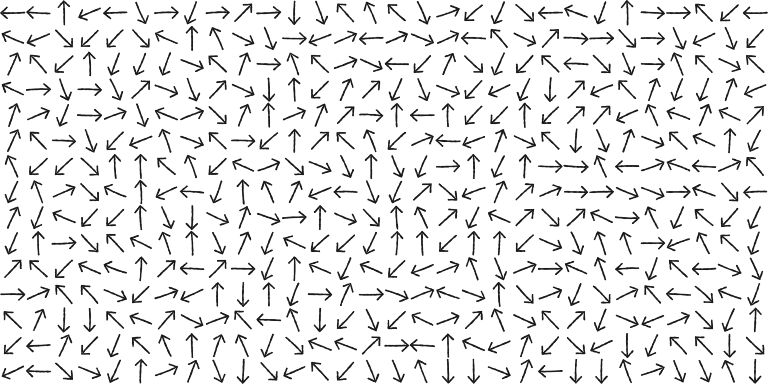
This pattern is drawn by a Shadertoy shader. Its source:

```glsl
float hash(vec2 p) {
    return fract(sin(dot(p, vec2(127.1, 311.7))) * 43758.5453);
}

float noise(vec2 p) {
    vec2 i = floor(p), f = fract(p);
    f = f * f * (3.0 - 2.0 * f);
    return mix(mix(hash(i), hash(i + vec2(1, 0)), f.x),
               mix(hash(i + vec2(0, 1)), hash(i + vec2(1, 1)), f.x), f.y);
}

float segment(vec2 p, vec2 a, vec2 b) {
    vec2 d = b - a;
    return length(p - a - d * clamp(dot(p - a, d) / dot(d, d), 0.0, 1.0));
}

// Distance to the centre line of an arrow pointing along +x
float arrow(vec2 p, vec2 id) {
    float reach = 0.435 + 0.025 * hash(id + 11.3);
    vec2 tip = vec2(reach, 0.0);
    float upper = 0.20 + 0.05 * hash(id + 23.7);
    float lower = 0.20 + 0.05 * hash(id + 37.1);

    // Slight bow in the shaft
    float bow = (hash(id + 41.9) - 0.5) * 0.04;
    vec2 shaft = p - vec2(0.0, bow * (1.0 - p.x * p.x / (reach * reach)));

    float d = segment(shaft, -tip, tip);
    d = min(d, segment(p, tip, tip + vec2(-upper, 0.21)));
    return min(d, segment(p, tip, tip + vec2(-lower, -0.21)));
}

void mainImage(out vec4 fragColor, in vec2 fragCoord) {
    // Fifteen rows of square cells
    vec2 grid = fragCoord / iResolution.y * 15.0;
    vec2 id = floor(grid);
    vec2 p = fract(grid) - 0.5;
    float pixel = 15.0 / iResolution.y;

    // One of sixteen headings, drawn a little off true
    float heading = floor(hash(id + 3.7) * 16.0) * 0.392699;
    heading += (hash(id + 7.9) - 0.5) * 0.12;
    float c = cos(heading), s = sin(heading);
    p = mat2(c, -s, s, c) * p;

    // Ragged pen stroke
    float halfWidth = 0.033 + (noise(grid * 14.0) - 0.5) * 0.016;
    float ink = 1.0 - smoothstep(-0.6 * pixel, 0.6 * pixel, arrow(p, id) - halfWidth);

    fragColor = vec4(mix(vec3(1.0), vec3(0.1), ink), 1.0);
}
```
